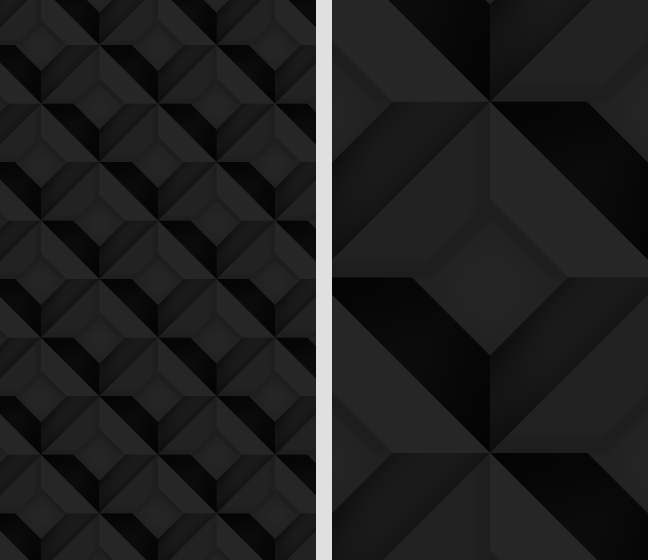
Left, the full canvas; right, a detail of the centre.
A WebGL 1 fragment shader for this pattern:

```glsl
precision highp float;
// Dark tiling of bevelled square studs set on their corners, lit from the upper right.

uniform vec2 u_resolution;

const float HALF_DIAGONALS_ACROSS = 5.4;      // stud half diagonals per canvas width
const vec2 FIRST_CENTRE = vec2(-0.3, -0.2);   // centre of one stud, in half diagonals
const float INNER_SIZE = 0.445;               // half diagonal of the flat top
const int SAMPLES = 3;                        // antialiasing samples per axis

// Offset from the nearest stud centre; |x| + |y| reaches 1 on the stud outline.
vec2 studCell(vec2 p) {
  vec2 diagonal = 0.5 * vec2(p.x + p.y, p.x - p.y);
  vec2 cell = fract(diagonal + 0.5) - 0.5;
  return vec2(cell.x + cell.y, cell.x - cell.y);
}

// Flat top: soft glow with a shaded rim along its two upper sides.
float topShade(vec2 p, float d) {
  float glow = mix(0.147, 0.128, smoothstep(0.0, 0.42, length(p + vec2(0.0, 0.06))));
  float rim = smoothstep(0.31, 0.36, d) * smoothstep(-0.04, 0.04, p.y);
  return mix(glow, 0.116, rim);
}

// Upper left bevel: pale panel with a rounded corner toward the centre.
float upperLeftShade(vec2 a) {
  float corner = length(max(vec2(0.45) - a, 0.0));
  return mix(0.134, 0.117, smoothstep(0.30, 0.42, corner));
}

// Lower left bevel: deepest shadow, fading to black at both ends.
float lowerLeftShade(vec2 a, float across) {
  float ends = smoothstep(0.0, 0.5, min(a.x, a.y));
  return mix(0.024, 0.052, ends) - 0.008 * across;
}

// Lower right bevel: half shadow, brightest along the middle of the band.
float lowerRightShade(vec2 a, float across) {
  float middle = 4.0 * across * (1.0 - across);
  float side = smoothstep(0.0, 0.4, a.x);
  return 0.050 + 0.028 * middle + 0.026 * side;
}

float studShade(vec2 p) {
  vec2 a = abs(p);
  float d = a.x + a.y;
  if (d < INNER_SIZE) return topShade(p, d);
  float across = (d - INNER_SIZE) / (1.0 - INNER_SIZE);
  if (p.y > 0.0) return p.x > 0.0 ? 0.148 : upperLeftShade(a);
  return p.x > 0.0 ? lowerRightShade(a, across) : lowerLeftShade(a, across);
}

void main() {
  float unitsPerPixel = HALF_DIAGONALS_ACROSS / u_resolution.x;
  float total = 0.0;
  for (int i = 0; i < SAMPLES; i++) {
    for (int j = 0; j < SAMPLES; j++) {
      vec2 jitter = (vec2(float(i), float(j)) + 0.5) / float(SAMPLES) - 0.5;
      vec2 p = (gl_FragCoord.xy + jitter) * unitsPerPixel - FIRST_CENTRE;
      total += studShade(studCell(p));
    }
  }
  gl_FragColor = vec4(vec3(total / float(SAMPLES * SAMPLES)), 1.0);
}
```
